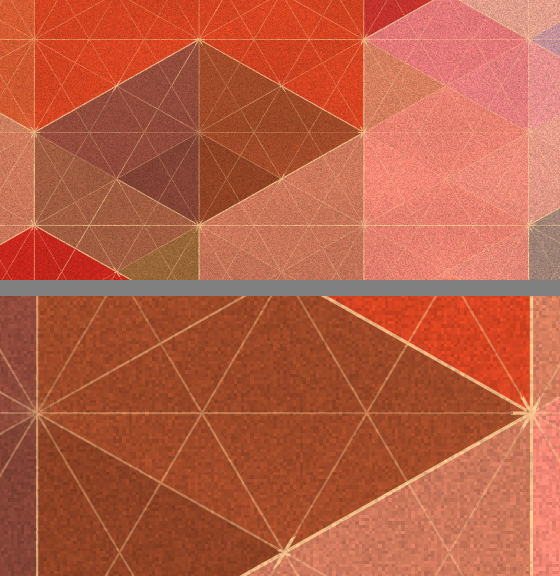
Top: the whole. Bottom: its middle third, enlarged.
Give the GLSL for this background, as a WebGL 1 fragment shader.

```glsl
precision highp float;
// Grainy triangular mosaic: each grid cell is cut by its diagonals into four
// flat triangles, tinted by region. Thin cream lines in six directions
// overlay it, brighter where neighbouring tints differ.
uniform vec2 u_resolution;

const vec2 CELL = vec2(0.5885, 0.332);      // cell size, canvas height = 1
const vec2 ORIGIN = vec2(0.1224, 0.1953);

float hash(vec2 p) {
  vec3 q = fract(p.xyx * vec3(0.1031, 0.1030, 0.0973));
  q += dot(q, q.yzx + 33.33);
  return fract((q.x + q.y) * q.z);
}

float noise(vec2 p) {
  vec2 i = floor(p), f = fract(p);
  f = f * f * (3.0 - 2.0 * f);
  return mix(mix(hash(i), hash(i + vec2(1, 0)), f.x),
             mix(hash(i + vec2(0, 1)), hash(i + 1.0), f.x), f.y);
}

// Diamond of unit half-diagonals around a grid vertex
bool inDiamond(vec2 p, vec2 center) {
  vec2 d = abs(p - center);
  return d.x + d.y < 1.0;
}

// Centroid of the triangle that holds a grid position
vec2 centroid(vec2 g) {
  vec2 q = fract(g) - 0.5;
  vec2 side = abs(q.x) > abs(q.y) ? vec2(sign(q.x), 0) : vec2(0, sign(q.y));
  return floor(g) + 0.5 + side / 3.0;
}

// Flat tint of a triangle, chosen by the region of its centroid
vec3 tint(vec2 g) {
  vec2 c = centroid(g);
  vec3 col = vec3(0.79, 0.46, 0.35);                                  // clay
  if (c.x > 2.0) {
    float fade = smoothstep(2.6, 3.3, c.x);
    col = mix(vec3(0.92, 0.51, 0.44), vec3(0.89, 0.60, 0.53), fade);  // coral
    if (c.y > 1.2 && c.y < 2.4)
      col = mix(vec3(0.88, 0.46, 0.46), vec3(0.91, 0.57, 0.56), fade); // pink
    if (c.x < 2.3 && c.y > 1.0) col = vec3(0.82, 0.48, 0.36);
    if (c.y > 2.4) col = vec3(0.89, 0.62, 0.55);                      // peach
    if (c.x > 3.3 && c.y > 1.4) col = vec3(0.78, 0.57, 0.60);         // mauve
    if (c.x > 3.0 && c.y < 0.3) col = vec3(0.64, 0.52, 0.47);         // grey
  } else if (c.y > 1.0) {
    col = vec3(0.82, 0.26, 0.13);                                     // red
    if (c.x < 0.0) col = vec3(0.83, 0.35, 0.19);
    if (c.x < -0.3 && c.y < 1.3) col = vec3(0.78, 0.48, 0.36);
  } else if (c.x > 0.0 && c.x < 1.0) {
    col = vec3(0.63, 0.36, 0.25);                                     // umber
    if (c.x > 0.7) col = vec3(0.60, 0.40, 0.22);                      // olive
  }
  if (c.x > 2.0 && c.x < 2.3 && c.y > 2.0) col = vec3(0.78, 0.20, 0.18);
  if (inDiamond(c, vec2(1))) {
    col = mix(vec3(0.57, 0.29, 0.23), vec3(0.63, 0.29, 0.16), step(1.0, c.x));
    col *= c.y < 0.6 ? 0.89 : 1.0;                                    // brown
  }
  if (inDiamond(c, vec2(0, -1))) col = vec3(0.78, 0.15, 0.11);        // crimson
  return col * (0.98 + 0.04 * hash(floor(c * 6.0 + 0.5) + 40.0));
}

// Parallel lines where dot(k, g) is whole; returns their opacity
float lines(vec2 g, vec2 k, float base, float px) {
  vec2 slope = k / CELL;
  float d = abs(fract(dot(k, g) + 0.5) - 0.5) / length(slope);
  vec2 across = 0.012 * normalize(slope) / CELL;
  float contrast = length(tint(g + across) - tint(g - across));
  float edge = smoothstep(0.06, 0.25, contrast);
  float width = mix(0.0026, 0.0040, edge);
  float fade = 0.7 + 0.6 * noise(g * 2.3 + k * 7.0);
  float alpha = mix(base * fade, 0.85, edge);
  return alpha * clamp(0.5 + (0.5 * width - d) / px, 0.0, 1.0);
}

void main() {
  float px = 1.0 / u_resolution.y;
  vec2 p = gl_FragCoord.xy * px;
  vec2 g = (p - ORIGIN) / CELL;

  // Triangles, averaged over four subsamples
  vec3 col = vec3(0);
  for (int i = 0; i < 4; i++) {
    float n = float(i);
    vec2 offset = vec2(mod(n, 2.0), floor(n / 2.0)) - 0.5;
    col += 0.25 * tint(g + 0.5 * offset * px / CELL);
  }
  col *= 0.97 + 0.06 * noise(g * 2.0 + 9.0);

  // Grid lines, diagonals and steep lines
  float row = floor(g.y + 0.5);
  float rowBase = row == 1.0 ? 0.34 : (row == 0.0 ? 0.85 : 0.62);
  float ink = max(lines(g, vec2(1, 0), 0.68, px), lines(g, vec2(0, 1), rowBase, px));
  float steepBase = floor(g.y - 3.0 * g.x + 0.5) == -1.0 ? 0.62 : 0.36;
  ink = max(ink, lines(g, vec2(-3, 1), steepBase, px));
  ink = max(ink, lines(g, vec2(3, 1), 0.34, px));
  ink = max(ink, lines(g, vec2(-1, 1), 0.40, px));
  ink = max(ink, lines(g, vec2(1, 1), 0.40, px));

  // Soft glow where the lines meet
  vec2 toVertex = (fract(g + 0.5) - 0.5) * CELL;
  ink = max(ink, 0.4 * exp(-length(toVertex) * 110.0));
  col = mix(col, vec3(0.97, 0.80, 0.58), ink);

  // Fine film grain
  float grain = hash(floor(p * 256.0)) + hash(floor(p * 256.0) + 71.0) - 1.0;
  col *= 1.0 + 0.13 * grain;
  gl_FragColor = vec4(col, 1.0);
}
```
